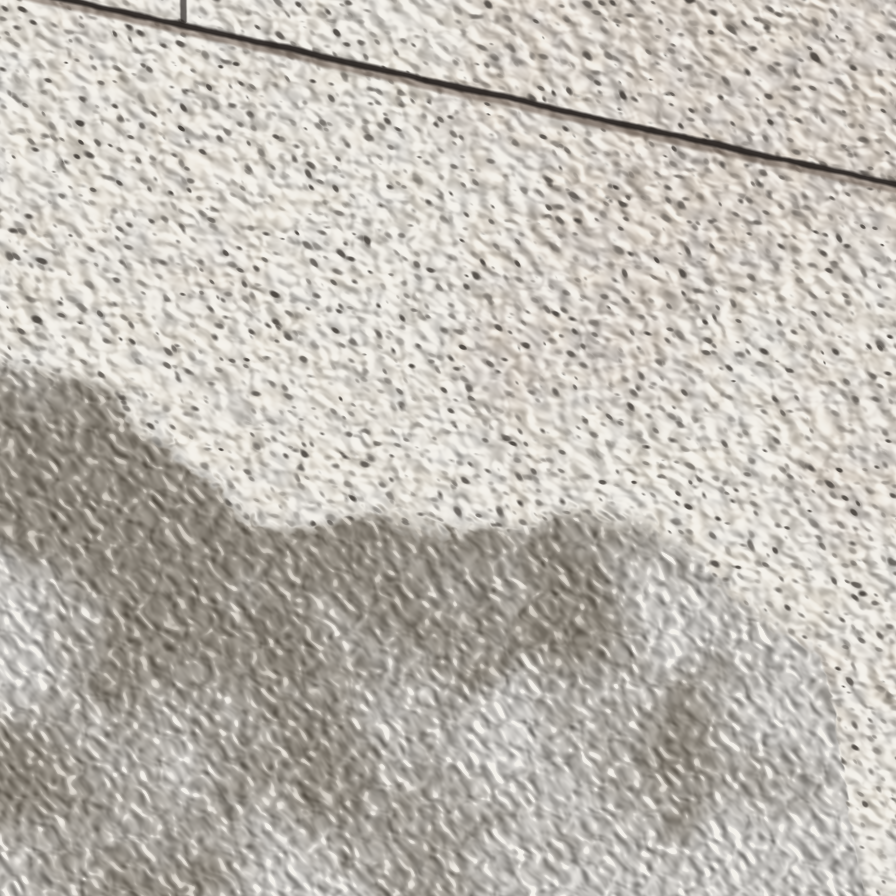
Write a Shadertoy shader that draws this texture.

```glsl
// Pale granite slab with slanted dark grains, an open joint near the top and
// a damp, frosted stain below. Grains are embossed, stretched value noise plus
// scattered specks; the stain is a stepped outline roughened by noise.

const vec3 CREAM      = vec3(0.876, 0.860, 0.830);
const vec3 ROSE_GREY  = vec3(0.815, 0.785, 0.752);
const vec3 SPECK      = vec3(0.250, 0.230, 0.210);
const vec3 DAMP       = vec3(0.560, 0.535, 0.495);
const vec3 FROST      = vec3(0.785, 0.776, 0.762);
const vec3 BRIGHTEST  = vec3(0.965, 0.955, 0.930);
const vec3 JOINT_DARK = vec3(0.150, 0.130, 0.120);
const vec3 JOINT_LIP  = vec3(0.540, 0.490, 0.450);

const float DRY_ANGLE   = -0.60;              // grain direction on dry stone
const float DAMP_ANGLE  = -0.85;              // grain direction in the stain
const vec2  GRAIN_SCALE = vec2(95.0, 165.0);  // cells along and across a grain
const float DRY_CONTRAST  = 0.54;
const float DAMP_CONTRAST = 0.58;
const float SPECK_CELLS   = 72.0;
const float SPECK_SHARE   = 0.72;
const float JOINT_HEIGHT  = 1.0174;
const float JOINT_SLOPE   = -0.2232;
const float JOINT_HALF    = 0.0034;

float hash(vec2 p) {
    return fract(sin(dot(p, vec2(127.1, 311.7))) * 43758.5453);
}

float noise(vec2 p) {
    vec2 i = floor(p), f = fract(p);
    f = f * f * (3.0 - 2.0 * f);
    return mix(mix(hash(i), hash(i + vec2(1, 0)), f.x),
               mix(hash(i + vec2(0, 1)), hash(i + vec2(1, 1)), f.x), f.y);
}

float fbm(vec2 p) {
    float sum = 0.0, amp = 0.5;
    for (int i = 0; i < 5; i++) {
        sum += amp * noise(p);
        p = mat2(0.8, 0.6, -0.6, 0.8) * p * 2.0 + 7.3;
        amp *= 0.55;
    }
    return sum / 1.055;
}

// Coordinates along and across a direction
vec2 alignTo(vec2 p, float angle) {
    float c = cos(angle), s = sin(angle);
    return vec2(c * p.x + s * p.y, c * p.y - s * p.x);
}

// Embossed stretched grain, centred on zero
float grain(vec2 p, float angle) {
    vec2 q = alignTo(p, angle) * GRAIN_SCALE;
    q += 0.8 * (vec2(noise(p * 70.0), noise(p * 70.0 + 31.0)) - 0.5);
    float relief = noise(q) - noise(q + vec2(0.35, 1.15));
    return 0.50 * relief + 0.30 * (noise(q * 1.6 + 19.0) - 0.5)
         + 0.20 * (noise(q * 0.6 + 43.0) - 0.5);
}

// Scattered slanted specks with uneven rims
float specks(vec2 p, float unevenness) {
    vec2 q = p * SPECK_CELLS, cell = floor(q);
    float cover = 0.0;
    for (int y = -1; y <= 1; y++)
    for (int x = -1; x <= 1; x++) {
        vec2 id = cell + vec2(x, y);
        vec2 centre = id + vec2(hash(id + 3.1), hash(id + 8.7));
        float turn = DRY_ANGLE + 0.8 * (hash(id + 5.9) - 0.5);
        vec2 d = alignTo(q - centre, turn);
        float size = mix(0.20, 0.40, hash(id + 12.3));
        float r = length(d * vec2(0.75, 1.4)) / size + 1.2 * unevenness;
        float strength = mix(0.18, 0.90, pow(hash(id + 21.7), 2.2));
        float present = step(hash(id + 16.4), SPECK_SHARE);
        cover = max(cover, present * strength * (1.0 - smoothstep(0.2, 1.2, r)));
    }
    return cover;
}

// Height of the stain outline at x
float stainEdge(float x) {
    return 0.595 - 0.185 * smoothstep(0.02, 0.36, x)
                 - 0.130 * smoothstep(0.70, 0.93, x)
                 - 0.300 * smoothstep(0.91, 0.98, x);
}

// Compress bright tones gently below the brightest stone
vec3 softCap(vec3 c) {
    vec3 room = BRIGHTEST - c;
    return BRIGHTEST - 0.5 * (room + sqrt(room * room + 0.004));
}

void mainImage(out vec4 fragColor, in vec2 fragCoord) {
    vec2 uv = fragCoord / iResolution.xy;
    float pixel = 1.0 / iResolution.y;

    // Dry stone
    float dryGrain = grain(uv, DRY_ANGLE);
    float blush = smoothstep(0.40, 0.80, fbm(uv * 5.0 + 2.0) + 0.25 * (uv.x + uv.y - 1.0));
    vec3 dry = mix(CREAM, ROSE_GREY, blush) + DRY_CONTRAST * dryGrain;
    dry += vec3(0.02, 0.005, -0.02) * (noise(uv * 45.0) - 0.5);
    dry = mix(softCap(dry + 0.02), SPECK, specks(uv, dryGrain));

    // Damp stain with frosted clouds and small glints
    float dampGrain = grain(uv + 4.0, DAMP_ANGLE);
    vec2 drift = 0.08 * (vec2(fbm(uv * 6.0 + 3.0), fbm(uv * 6.0 + 17.0)) - 0.5);
    float corner = smoothstep(0.75, 1.25, uv.x + 0.35 - uv.y);
    float clouds = fbm((uv + drift) * 6.5 + 11.0) + 0.22 * corner;
    clouds -= 0.12 * smoothstep(0.2, 0.5, uv.y);
    float frost = smoothstep(0.30, 0.76, clouds);
    vec3 damp = mix(DAMP, FROST, frost);
    damp += DAMP_CONTRAST * mix(0.75, 1.0, frost) * dampGrain;
    damp += 0.10 * smoothstep(0.16, 0.32, dampGrain);
    damp = softCap(damp);

    // Irregular but crisp stain boundary
    float ragged = 0.07 * (fbm(uv * 14.0) - 0.5) + 0.025 * dryGrain;
    float inside = stainEdge(uv.x) + ragged - uv.y;
    vec3 color = mix(dry, damp, smoothstep(-0.008, 0.012, inside));

    // Slanted joint, its lower lip and the short upright joint above
    float wobble = 0.004 * (fbm(uv * 25.0) - 0.5);
    float above = uv.y - JOINT_HEIGHT - JOINT_SLOPE * uv.x + wobble;
    float lip = smoothstep(-0.013, -0.008, above) * (1.0 - smoothstep(-0.002, 0.002, above));
    color = mix(color, JOINT_LIP + 0.25 * dryGrain, 0.8 * lip);
    float soft = 0.0010 + pixel;
    float halfWidth = JOINT_HALF * (0.8 + 0.4 * noise(uv * 40.0));
    float slit = 1.0 - smoothstep(halfWidth - soft, halfWidth + soft, abs(above));
    float upright = 1.0 - smoothstep(0.002, 0.003 + soft, abs(uv.x - 0.205 + wobble));
    slit = max(slit, 0.75 * upright * step(0.0, above));
    color = mix(color, JOINT_DARK, 0.92 * slit);

    fragColor = vec4(clamp(color, 0.0, 1.0), 1.0);
}
```
